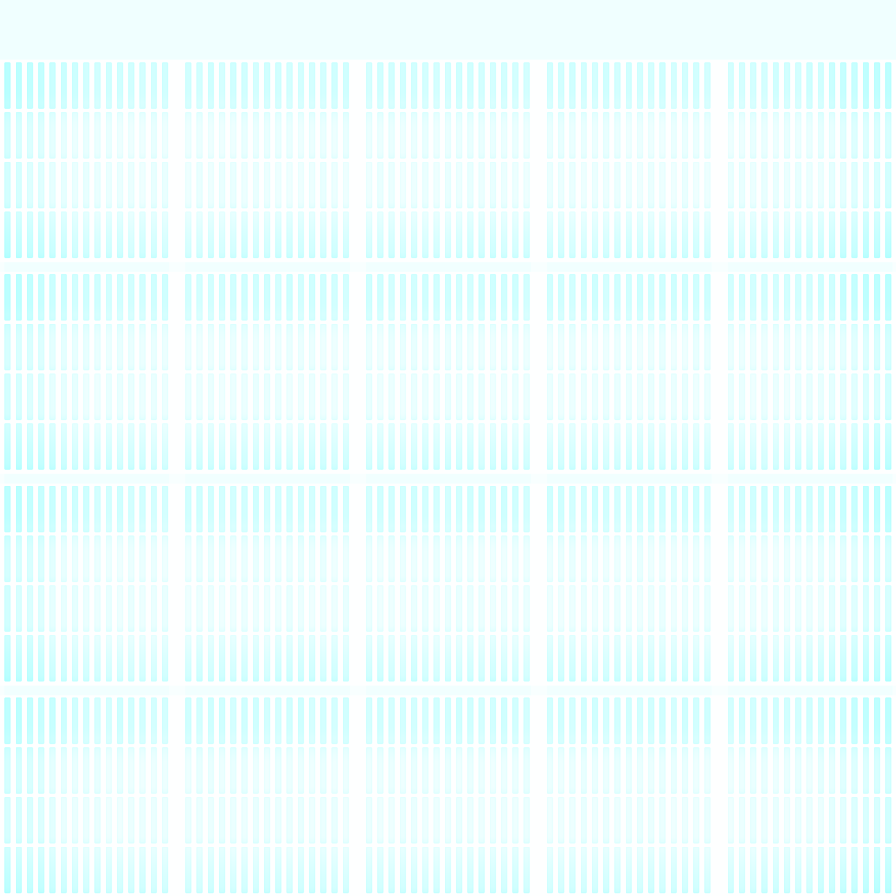
Give the GLSL for this pattern, as a three.js fragment shader.

```glsl
// Pale cyan facade: five by four panels of fine vertical bars under a plain top band.
varying vec2 vUv;

float hash(vec2 p) {
  return fract(sin(dot(p, vec2(127.1, 311.7))) * 43758.55);
}

float roundedBox(vec2 p, vec2 halfSize, float radius) {
  vec2 q = abs(p) - halfSize + radius;
  return length(max(q, 0.0)) + min(max(q.x, q.y), 0.0) - radius;
}

float fill(float distanceToEdge) {
  return 1.0 - smoothstep(-0.0008, 0.0008, distanceToEdge);
}

void main() {
  // Position from the upper left, split into panels
  vec2 p = vec2(vUv.x, 1.0 - vUv.y);
  vec2 panelPitch = vec2(0.2018, 0.2363);
  vec2 panelSize = vec2(0.1840, 0.2205);
  vec2 fromStart = p - vec2(0.0048, 0.0695);
  vec2 panel = floor(fromStart / panelPitch);
  vec2 local = fromStart - panel * panelPitch;

  // Fifteen bars across and four segments down in each panel
  vec2 barPitch = vec2(0.01256, 0.0555);
  vec2 barSize = vec2(0.0070, 0.0520);
  vec2 bar = clamp(floor(local / barPitch), vec2(0.0), vec2(14.0, 3.0));
  vec2 inBar = local - bar * barPitch - 0.5 * barSize;
  float barDistance = roundedBox(inBar, 0.5 * barSize, 0.0016);
  float barMask = fill(barDistance) * step(0.0, fromStart.y);

  // Bars deepen toward the panel ends and the outer sides
  float down = clamp(local.y / panelSize.y, 0.0, 1.0);
  float ends = 0.10 * (1.0 - smoothstep(0.14, 0.34, down))
             + 0.10 * smoothstep(0.68, 1.0, down);
  float sides = smoothstep(0.36, 0.5, abs(p.x - 0.5));
  float rim = smoothstep(-0.0022, -0.0004, barDistance);
  float foot = smoothstep(0.018, 0.026, inBar.y);
  float variation = hash(bar + panel * 17.0) - 0.5;
  float barRed = 0.925 - ends - 0.09 * sides * sides
               - 0.035 * rim - 0.03 * foot + 0.025 * variation;

  // Plain band at the top and pale ledges between panel rows
  float red = 0.995;
  float topBand = fill(p.y - 0.0665);
  float ledge = fill(abs(local.y - 0.2285) - 0.0054) * step(0.0, fromStart.y);
  float column = fill(abs(local.x - 0.5 * panelSize.x) - 0.5 * panelSize.x);
  red = mix(red, 0.94, topBand);
  red = mix(red, 0.945, ledge * mix(0.45, 1.0, column));
  red = mix(red, barRed, barMask);

  gl_FragColor = vec4(red, 1.0, 1.0, 1.0);
}
```
